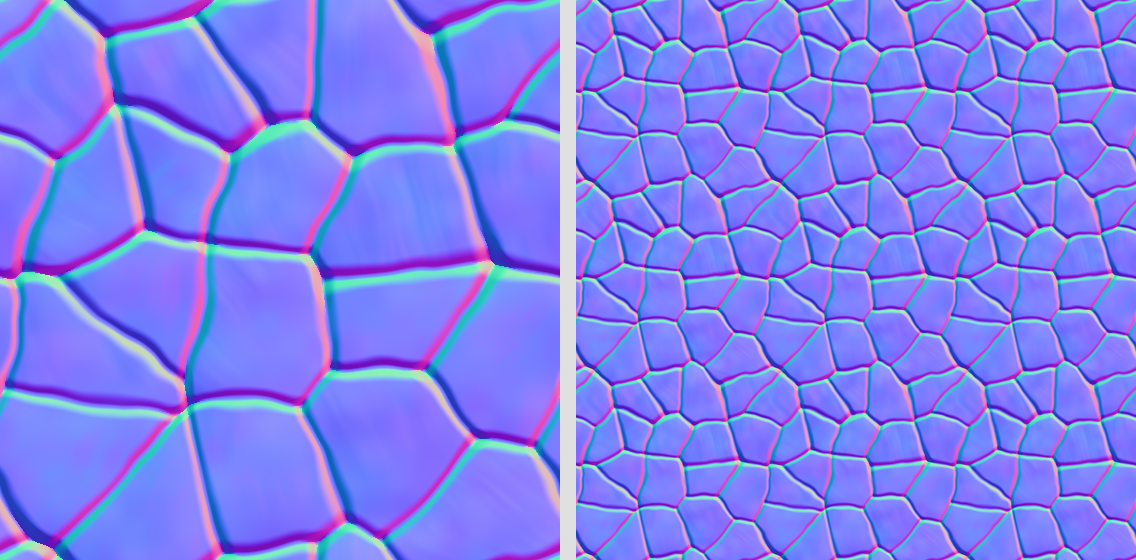
Left: one tile. Right: repeated 3 by 3.
A three.js fragment shader for this texture map:

```glsl
// Tangent-space normal map of irregular flagstones that tiles in both directions.
// A warped, wrapping Voronoi pattern gives the stones; every edge tilts the
// normal outwards, and soft undulation plus chisel streaks roughen the faces.

#define GRID vec2(5.0, 4.0)   // stones across and up
#define JITTER 0.86           // irregularity of the stone centres
#define SEED 17.0
#define WARP 0.034            // bending of the joints
#define BEVEL 0.025           // width of the sloped stone edge
#define CREASE 0.006          // softness of the joint's bottom line
#define EDGE_TILT 0.84        // steepness of the sloped edge
#define DOME_TILT 0.07        // gentle rounding further inside
#define SWELL 0.23            // broad undulation of the faces
#define STREAK 0.15           // chisel streaks on the faces

varying vec2 vUv;

vec2 hash22(vec2 p) {
  vec3 q = fract(vec3(p.xyx) * vec3(0.1031, 0.1030, 0.0973));
  q += dot(q, q.yzx + 33.33);
  return fract((q.xx + q.yz) * q.zy);
}

// Two-channel value noise in -0.5..0.5 that wraps after `period` lattice steps.
vec2 noise(vec2 p, float period) {
  vec2 i = floor(p);
  vec2 f = p - i;
  f = f * f * f * (f * (f * 6.0 - 15.0) + 10.0);
  vec2 a = hash22(mod(i, period) + SEED);
  vec2 b = hash22(mod(i + vec2(1.0, 0.0), period) + SEED);
  vec2 c = hash22(mod(i + vec2(0.0, 1.0), period) + SEED);
  vec2 d = hash22(mod(i + 1.0, period) + SEED);
  return mix(mix(a, b, f.x), mix(c, d, f.x), f.y) - 0.5;
}

vec2 stoneCentre(vec2 cell) {
  vec2 offset = hash22(mod(cell, GRID) + SEED) - 0.5;
  return (cell + 0.5 + JITTER * offset) / GRID;
}

// Finds the stone holding p: its cell, and the vector from p to its centre.
vec2 nearestStone(vec2 p, out vec2 toCentre) {
  vec2 home = floor(p * GRID);
  vec2 best = home;
  float bestDist = 1e5;
  for (int y = -2; y <= 2; y++) {
    for (int x = -2; x <= 2; x++) {
      vec2 cell = home + vec2(float(x), float(y));
      vec2 r = stoneCentre(cell) - p;
      float dist = dot(r, r);
      if (dist < bestDist) {
        bestDist = dist;
        best = cell;
        toCentre = r;
      }
    }
  }
  return best;
}

// Sums the outward slopes of all joints around the stone.
vec2 edgeTilt(vec2 p, vec2 stone, vec2 toCentre, float width, out float border) {
  vec2 tilt = vec2(0.0);
  border = 1.0;
  for (int y = -2; y <= 2; y++) {
    for (int x = -2; x <= 2; x++) {
      vec2 r = stoneCentre(stone + vec2(float(x), float(y))) - p;
      vec2 across = r - toCentre;
      if (dot(across, across) < 1e-6) continue;
      vec2 outward = normalize(across);
      float d = dot(0.5 * (r + toCentre), outward);
      float bevel = smoothstep(0.0, CREASE, d) * (1.0 - smoothstep(0.3 * width, width, d));
      float dome = 1.0 - smoothstep(0.0, 0.1, d);
      tilt += outward * (EDGE_TILT * bevel + DOME_TILT * dome * smoothstep(0.0, CREASE, d));
      border = min(border, d);
    }
  }
  return tilt;
}

// Fine grooves along a direction of the stone's own.
vec2 streakTilt(vec2 stone, vec2 toCentre) {
  vec2 rnd = hash22(mod(stone, GRID) + SEED + 40.0);
  float angle = (rnd.x - 0.5) * 2.0;
  vec2 across = vec2(cos(angle), sin(angle));
  vec2 q = vec2(dot(toCentre, across), dot(toCentre, vec2(-across.y, across.x)));
  q.x += 0.6 * q.y * q.y + 0.012 * noise(q * 12.0 + 30.0, 64.0).x;
  float coarse = noise(q * vec2(38.0, 5.0) + rnd * 20.0 + 20.0, 64.0).x;
  float fine = noise(q * vec2(95.0, 9.0) + rnd * 20.0 + 20.0, 64.0).y;
  float patches = smoothstep(-0.35, 0.3, noise(q * 11.0 + rnd * 20.0 + 20.0, 64.0).x);
  return across * (coarse + 0.6 * fine) * patches;
}

void main() {
  // Stones with bent joints
  vec2 p = vUv + WARP * noise(vUv * 7.0, 7.0) + 0.25 * WARP * noise(vUv * 19.0, 19.0);
  vec2 toCentre;
  vec2 stone = nearestStone(p, toCentre);
  float width = BEVEL * (1.0 + 0.5 * noise(vUv * 9.0 + 3.0, 9.0).x);
  float border;
  vec2 tilt = edgeTilt(p, stone, toCentre, width, border);
  tilt *= 1.0 + 0.35 * noise(vUv * 14.0, 14.0).y;

  // Relief of the faces
  vec2 swell = noise(vUv * 8.0, 8.0) + 0.5 * noise(vUv * 21.0, 21.0);
  vec2 face = SWELL * swell + STREAK * streakTilt(stone, toCentre);
  tilt += face * smoothstep(0.0, BEVEL, border) + vec2(-0.02, -0.01);

  // Unit normal packed into colour
  tilt *= min(1.0, 0.9 / max(length(tilt), 0.001));
  vec3 normal = vec3(tilt, sqrt(1.0 - dot(tilt, tilt)));
  gl_FragColor = vec4(0.5 + 0.5 * normal, 1.0);
}
```
